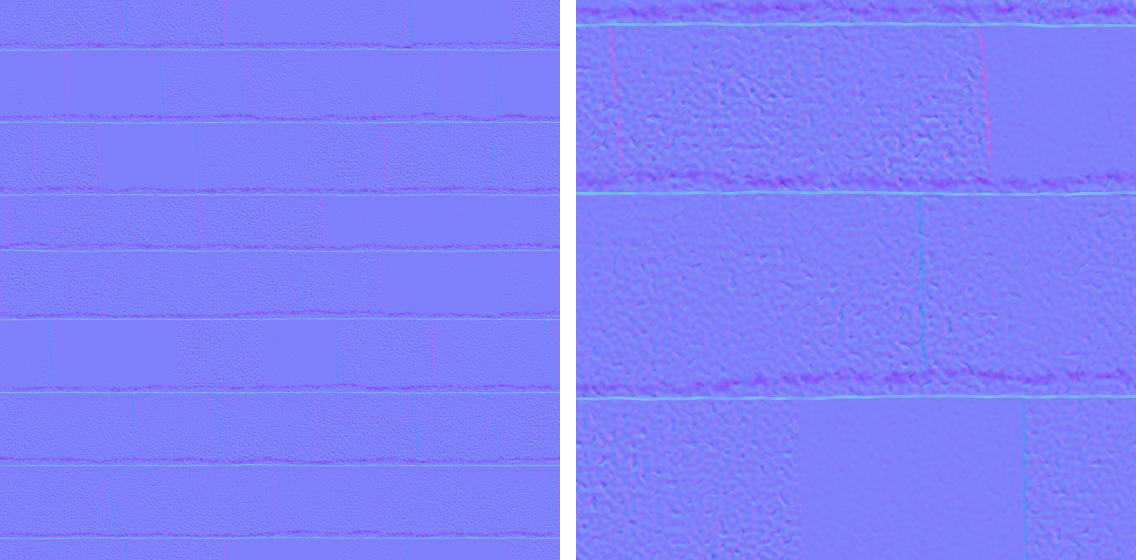
Left, the full canvas; right, a detail of the centre.
Give the GLSL for this texture map, as a WebGL 2 fragment shader.

```glsl
#version 300 es
precision highp float;

uniform vec2 u_resolution;
out vec4 fragColor;

const int ROWS = 8;
const float SLATES = 6.0;
const float LEDGES[ROWS] = float[](0.039, 0.169, 0.299, 0.430, 0.552, 0.652, 0.781, 0.911);
const vec2 GRAIN_CELLS = vec2(250.0);
const float GRAIN_STEP = 0.0013;
const float BLUE_LEVEL = 0.98;

float hash(vec2 p) {
    vec3 q = fract(p.xyx * vec3(0.1031, 0.1030, 0.0973));
    q += dot(q, q.yzx + 33.33);
    return fract((q.x + q.y) * q.z);
}

// Gradient noise that wraps after a whole period
float cornerSlope(vec2 cell, vec2 offset, vec2 period) {
    float angle = 6.2832 * hash(mod(cell, period) + 7.0);
    return dot(vec2(cos(angle), sin(angle)), offset);
}

float gradientNoise(vec2 p, vec2 period) {
    vec2 cell = floor(p), f = p - cell;
    vec2 w = f * f * f * (f * (f * 6.0 - 15.0) + 10.0);
    vec2 e = vec2(1.0, 0.0);
    float low = mix(cornerSlope(cell, f, period), cornerSlope(cell + e, f - e, period), w.x);
    float high = mix(cornerSlope(cell + e.yx, f - e.yx, period),
                     cornerSlope(cell + 1.0, f - 1.0, period), w.x);
    return mix(low, high, w.y);
}

float wrappedNoise(vec2 uv, vec2 cells) {
    return gradientNoise(uv * cells, cells);
}

// Fine grain with sparse deeper pits
float grainHeight(vec2 uv) {
    float pits = smoothstep(0.2, 0.55, wrappedNoise(uv, vec2(170.0)));
    return 0.6 * wrappedNoise(uv, GRAIN_CELLS) - 0.6 * pits;
}

vec2 grainTilt(vec2 uv) {
    float here = grainHeight(uv);
    float right = grainHeight(uv + vec2(GRAIN_STEP, 0.0));
    float above = grainHeight(uv + vec2(0.0, GRAIN_STEP));
    return vec2(here - right, here - above);
}

float stroke(float d, float halfWidth, float pixel) {
    return 1.0 - smoothstep(halfWidth - 0.5 * pixel, halfWidth + 0.7 * pixel, abs(d));
}

// Leaning joint position, in slate widths; depth runs from 0 at the top of a row
float jointX(float index, float row, float depth) {
    vec2 key = vec2(mod(index, SLATES), row);
    return index + 0.48 * hash(key + 3.1) + 0.09 * hash(key + 17.7) * depth;
}

void main() {
    vec2 uv = gl_FragCoord.xy / u_resolution;
    float pixel = 1.0 / min(u_resolution.x, u_resolution.y);

    // Row of slates
    float y = uv.y + 0.0022 * wrappedNoise(uv, vec2(7.0, 8.0))
                   + 0.001 * wrappedNoise(uv, vec2(60.0, 16.0));
    if (y < LEDGES[0]) y += 1.0;
    int row = 0;
    for (int i = 1; i < ROWS; i++) {
        if (y >= LEDGES[i]) row = i;
    }
    float bottom = LEDGES[row];
    float top = row < ROWS - 1 ? LEDGES[row + 1] : LEDGES[0] + 1.0;
    float depth = (top - y) / (top - bottom);
    float rowKey = float(row);

    // Slate within the row
    float x = uv.x * SLATES + hash(vec2(rowKey, 41.0))
            + 0.01 * wrappedNoise(uv, vec2(90.0));
    float slate = floor(x);
    if (x < jointX(slate, rowKey, depth)) slate -= 1.0;
    float leftGap = x - jointX(slate, rowKey, depth);
    float rightGap = jointX(slate + 1.0, rowKey, depth) - x;
    vec2 slateKey = vec2(mod(slate, SLATES), rowKey);

    // Ragged lower lip, stepped from slate to slate
    float lipHeight = 0.006 + 0.006 * hash(slateKey + 23.0)
                    + 0.006 * wrappedNoise(uv, vec2(18.0, 8.0))
                    + 0.003 * wrappedNoise(uv, vec2(130.0, 100.0));
    float lipOffset = (y - bottom - lipHeight) / 0.0026;
    float lip = exp(-lipOffset * lipOffset);
    float underLip = 1.0 - smoothstep(0.0, 0.006, y - bottom - lipHeight);

    // Roughness differs per slate and grows towards the lip
    float slateRough = smoothstep(0.1, 1.0, hash(slateKey + 59.0));
    float patches = 1.0 + 0.8 * wrappedNoise(uv, vec2(14.0));
    float rough = (0.08 + 0.38 * slateRough) * patches * mix(0.75, 1.25, depth);
    rough = mix(rough, 0.5, underLip);
    vec2 tilt = rough * grainTilt(uv);

    // Lip shadow and bright ledge line
    float wear = clamp(0.5 + 0.9 * wrappedNoise(uv, vec2(110.0, 90.0)), 0.0, 1.0);
    tilt += lip * wear * vec2(0.03, -0.42);
    float ledge = stroke(min(y - bottom, top - y), 0.0008, pixel);
    tilt = mix(tilt, vec2(-0.05, 0.22 + 0.36 * wear), ledge);

    // Broken joints, some facing left and some right
    float nearest = leftGap < rightGap ? slate : slate + 1.0;
    float jointGap = min(leftGap, rightGap) / SLATES;
    vec2 jointKey = vec2(mod(nearest, SLATES), rowKey);
    float strength = smoothstep(0.1, 0.8, hash(jointKey + 71.0));
    float facing = hash(jointKey + 83.0) < 0.5 ? -1.0 : 1.0;
    float broken = smoothstep(-0.6, 0.1, wrappedNoise(uv, vec2(80.0, 110.0)));
    float joint = stroke(jointGap, 0.0009, pixel) * strength * broken;
    joint *= (1.0 - underLip) * (1.0 - ledge);
    tilt += joint * vec2(0.4 * facing, -0.16 * facing);

    vec3 normal = normalize(vec3(tilt, 1.0));
    vec3 color = 0.5 + 0.5 * normal;
    fragColor = vec4(color * vec3(1.0, 1.0, BLUE_LEVEL), 1.0);
}
```
